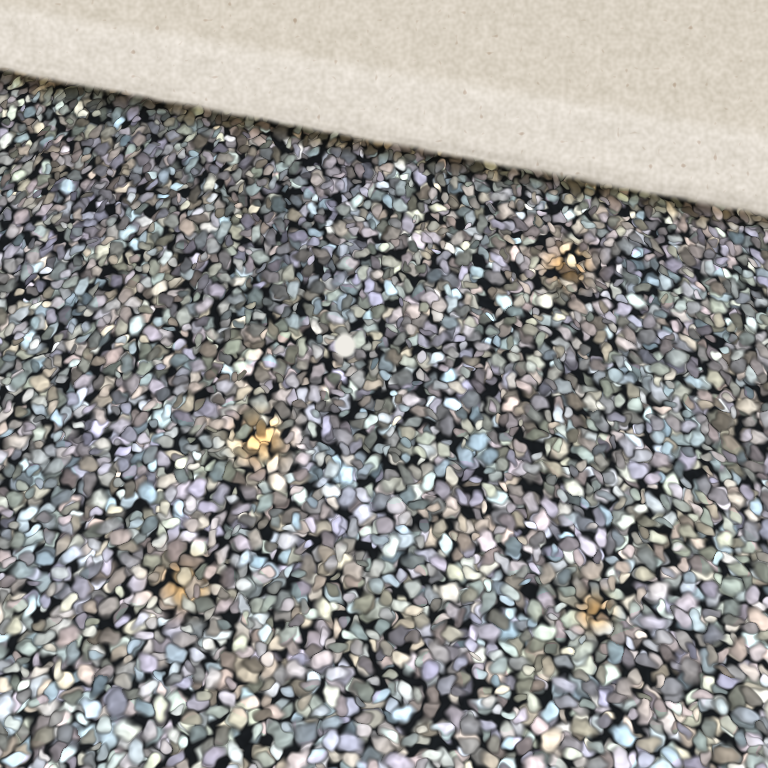
Give the GLSL for this texture, as a WebGL 2 fragment shader.

```glsl
#version 300 es
precision highp float;

#define NEAR_SIZE 0.031
#define SIZE_FALLOFF 0.015
#define LAYERS 4
#define STONE_MIN 0.41
#define STONE_MAX 0.84
#define WOBBLE 0.22
#define SOFTNESS 0.32
#define GRAIN 0.055

uniform vec2 u_resolution;
out vec4 fragColor;

const vec3 GAP = vec3(0.10, 0.11, 0.12);
const vec3 SAND = vec3(1.05, 1.00, 0.90);
const vec3 SLATE = vec3(0.95, 0.99, 1.06);
const vec3 TEAL = vec3(0.92, 1.02, 1.03);
const vec3 MAUVE = vec3(1.01, 0.96, 1.03);
const vec3 OCHRE = vec3(1.22, 0.99, 0.68);
const vec3 SLAB = vec3(0.855, 0.822, 0.765);
const vec3 KERB = vec3(0.890, 0.862, 0.818);

vec3 hash3(vec2 p) {
    vec3 q = fract(p.xyx * vec3(0.1031, 0.1030, 0.0973));
    q += dot(q, q.yxz + 33.33);
    return fract((q.xxy + q.yzz) * q.zyx);
}

float corner(vec2 cell, vec2 offset) {
    float a = 6.2832 * hash3(cell + 71.0).x;
    return dot(vec2(cos(a), sin(a)), offset);
}

// Gradient noise, roughly -0.7 to 0.7
float noise(vec2 p) {
    vec2 i = floor(p), f = p - i;
    vec2 u = f * f * f * (f * (f * 6.0 - 15.0) + 10.0);
    vec2 e = vec2(1.0, 0.0);
    return mix(mix(corner(i, f), corner(i + e, f - e), u.x),
               mix(corner(i + e.yx, f - e.yx), corner(i + 1.0, f - 1.0), u.x), u.y);
}

float spot(vec2 p, vec2 center, float radius) {
    vec2 d = (p - center) / radius;
    return exp(-dot(d, d));
}

// Stones shrink with distance; both axes keep the same scale
vec2 groundCoords(vec2 uv) {
    float size = NEAR_SIZE - SIZE_FALLOFF * uv.y;
    return vec2((uv.x - 0.5) / size, -log(size / NEAR_SIZE) / SIZE_FALLOFF);
}

vec3 stoneColor(vec3 h, vec2 uv, float warmth) {
    float tone = mix(STONE_MIN, STONE_MAX, h.x) * mix(1.13, 0.86, uv.y);
    tone = mix(tone, 0.97, step(0.93, h.y));
    float region = noise(uv * 8.0 + 3.0);
    vec3 tint = mix(SAND, SLATE, clamp(h.z + region * 0.6, 0.0, 1.0));
    vec3 accent = fract(h.y * 7.0) + noise(uv * 11.0 + 40.0) > 0.5 ? TEAL : MAUVE;
    tint *= mix(vec3(1.0), accent, fract(h.z * 5.0));
    return tone * mix(tint, OCHRE, warmth * smoothstep(0.1, 0.6, h.z));
}

// One scatter of tilted, rounded stones laid over what is below
vec3 layStones(vec3 below, vec2 q, vec2 uv, float seed, float warmth) {
    vec2 cell = floor(q);
    float nearest = 9.0, second = 9.0;
    vec3 id = vec3(0.0);
    vec2 local = vec2(0.0);
    for (int y = -1; y <= 1; y++)
    for (int x = -1; x <= 1; x++) {
        vec2 c = cell + vec2(x, y);
        vec3 place = hash3(c + seed * 37.0 + 200.0);
        vec3 shape = hash3(c + seed * 53.0 + 500.0);
        vec2 d = q - c - 0.5 - 0.7 * (place.xy - 0.5);
        float a = place.z * 3.1416;
        vec2 r = mat2(cos(a), -sin(a), sin(a), cos(a)) * d;
        r /= mix(0.22, 0.46, shape.x) * vec2(1.28, mix(0.60, 1.0, shape.y));
        float dist = length(r);
        second = min(second, max(dist, nearest));
        if (dist < nearest) {
            nearest = dist;
            id = hash3(c + seed * 91.0 + 800.0);
            local = d;
        }
    }
    float shade = 1.07 - 0.20 * nearest * nearest + 0.20 * dot(local, vec2(-0.4, 0.9));
    // Stones that touch darken softly at the seam
    shade *= mix(0.72, 1.0, smoothstep(0.0, 0.45, second - nearest));
    vec3 stone = stoneColor(id, uv, warmth) * shade;
    below *= mix(0.58, 1.0, smoothstep(0.85, 1.45, nearest));
    return mix(below, stone, 1.0 - smoothstep(1.0 - SOFTNESS, 1.0 + SOFTNESS, nearest));
}

vec3 gravel(vec2 uv) {
    vec2 q = groundCoords(uv);
    q += WOBBLE * vec2(noise(q * 1.9), noise(q * 1.9 + 19.0));
    float warmth = spot(uv, vec2(0.34, 0.43), 0.04) + spot(uv, vec2(0.24, 0.24), 0.04)
                 + spot(uv, vec2(0.775, 0.205), 0.025) + spot(uv, vec2(0.74, 0.655), 0.035);
    vec3 color = GAP;
    for (int i = 0; i < LAYERS; i++) {
        float k = float(i), a = k * 0.7;
        vec2 turned = mat2(cos(a), sin(a), -sin(a), cos(a)) * q + k * 7.37;
        color = layStones(color, turned, uv, k, min(warmth, 1.0));
    }
    color *= 1.06 + 0.22 * noise(q * 3.0) + 0.12 * noise(uv * 9.0 + 60.0);
    // Shaded far corner, then a large pale stone near the middle
    color *= 1.0 - 0.13 * spot(uv, vec2(0.25, 0.82), 0.25);
    float pale = length((uv - vec2(0.449, 0.55)) / vec2(0.014, 0.016));
    return mix(color, vec3(0.94, 0.93, 0.90), 1.0 - smoothstep(0.75, 1.2, pale));
}

vec3 concrete(vec2 uv, float height, float crease) {
    vec3 color = mix(KERB, SLAB, smoothstep(-0.012, 0.012, crease));
    color += 0.02 * spot(vec2(crease, 0.0), vec2(-0.008, 0.0), 0.010);
    float mottled = 0.5 * noise(uv * 28.0) + 0.8 * noise(uv * 80.0) + noise(uv * 170.0);
    color += GRAIN * mottled * vec3(1.0, 1.0, 1.1);
    // Small pits, then streaks along the worn foot
    color -= 0.16 * smoothstep(0.40, 0.65, noise(uv * 95.0 + 90.0)) * vec3(0.7, 0.9, 1.0);
    float streak = noise(vec2(uv.x * 14.0, height * 130.0));
    float foot = 1.0 - smoothstep(0.0, 0.030, height);
    return color - foot * (0.03 + 0.10 * streak + 0.06 * uv.x);
}

void main() {
    vec2 uv = gl_FragCoord.xy / u_resolution;
    float pixel = 1.0 / u_resolution.y;
    float height = uv.y - (0.909 - 0.190 * uv.x) + 0.003 * noise(uv * 30.0);
    float crease = uv.y - (0.992 - 0.167 * uv.x) + 0.004 * noise(uv * 16.0);

    // Brown shade gathers where gravel meets the kerb
    float contact = smoothstep(-0.035, 0.0, height);
    vec3 ground = gravel(uv) * mix(vec3(1.0), vec3(0.60, 0.54, 0.43), contact);
    float edge = smoothstep(-0.004 - pixel, 0.004 + pixel, height);
    vec3 color = mix(ground, concrete(uv, height, crease), edge);
    fragColor = vec4(clamp(color, 0.0, 1.0), 1.0);
}
```
